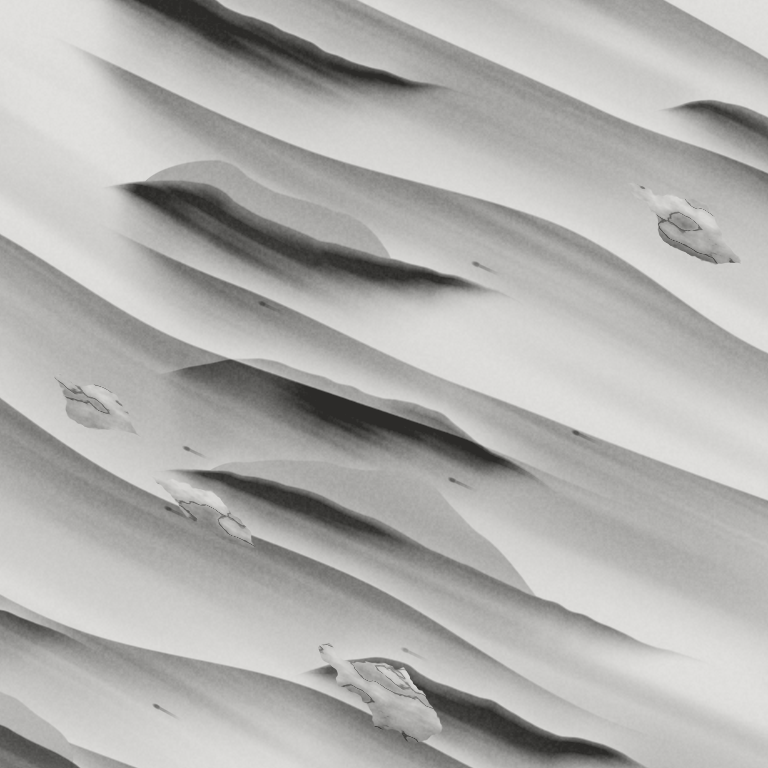
A WebGL 1 fragment shader for this texture:

```glsl
precision highp float;
// Wind-carved pale sand: slanting ledges with layered shadows, crumbled clods and fine grain.
uniform vec2 u_resolution;

float hash(vec2 p) {
  vec3 q = fract(p.xyx * 0.1031);
  q += dot(q, q.yzx + 33.33);
  return fract((q.x + q.y) * q.z);
}

float noise(vec2 p) {
  vec2 cell = floor(p), f = fract(p);
  f = f * f * (3.0 - 2.0 * f);
  return mix(mix(hash(cell), hash(cell + vec2(1.0, 0.0)), f.x),
             mix(hash(cell + vec2(0.0, 1.0)), hash(cell + 1.0), f.x), f.y);
}

float fbm(vec2 p) {
  float sum = 0.0, gain = 0.53;
  for (int i = 0; i < 4; i++) {
    sum += gain * noise(p);
    p = mat2(1.6, 1.2, -1.2, 1.6) * p + 7.3;
    gain *= 0.5;
  }
  return sum;
}

// Soft streaks drawn out along the wind.
float sandBase(vec2 w) {
  float broad = noise(vec2(w.x * 1.3, w.y * 8.0) + 20.0);
  float fine = noise(vec2(w.x * 1.8, w.y * 27.0) + 50.0);
  return 0.875 - 0.14 * smoothstep(0.4, 0.95, broad) - 0.08 * smoothstep(0.4, 1.0, fine);
}

// One ledge: a lit crest, sometimes a flat grey cap above, and a shadow fading below.
float addLedge(float tone, vec2 w, float id, float blur) {
  float r1 = hash(vec2(id, 3.0)), r2 = hash(vec2(id, 17.0)), r3 = hash(vec2(id, 41.0));
  bool sweeping = mod(id, 2.0) < 0.5;
  float level = 1.28 - (id + 0.6 * r1) * 0.083;
  float middle = level * 0.33 + (fract(id * 0.618 + 0.2) - 0.5) * 0.9;
  float span = sweeping ? 0.85 : mix(0.22, 0.42, r2);
  float along = w.x - middle;
  float t = along / span;
  float taper = smoothstep(-1.0, -0.5, t) * (1.0 - smoothstep(-0.25, 1.0, t));

  // The crest bends gently; short ledges have a drooping nose and a chipped rim.
  float crest = level + (r3 - 0.5) * 0.2 * along
    + 0.06 * (noise(vec2(w.x * 3.0, id * 5.0)) - 0.5);
  if (!sweeping) {
    float nose = max(-t - 0.45, 0.0) / 0.55;
    crest += 0.012 * (noise(vec2(w.x * 13.0, id * 9.0)) - 0.5)
      + 0.003 * (noise(vec2(w.x * 50.0, id * 3.0)) - 0.5) - 0.09 * nose * nose;
  }
  float below = crest - w.y;
  float under = smoothstep(-blur, blur, below);

  // Lit rim that hides the shadow of the ledge behind.
  float rim = (1.0 - under) * exp(min(below, 0.0) / 0.03) * smoothstep(0.0, 0.5, taper);
  tone = mix(tone, 0.86, 0.75 * rim);

  // Flat shaded cap with a rounded outline.
  if (r2 > 0.4 && !sweeping) {
    float head = (along + 0.25 * span) / (0.55 * span);
    float height = 0.06 * sqrt(max(1.0 - head * head, 0.0))
      * (0.4 + noise(vec2(w.x * 9.0, id)));
    float cap = (1.0 - under) * smoothstep(-blur, blur, height + below - 0.007)
      * smoothstep(0.0, 0.01, height);
    tone = mix(tone, 0.62 + 0.1 * noise(w * vec2(4.0, 30.0)), cap);
  }

  // Shadow: a soft veil with a dark hollow under the rim, cut by straight strata.
  float depth = (sweeping ? 0.08 : mix(0.07, 0.11, r1)) * taper + 0.001;
  float reach = max(below, 0.0) / depth;
  float hollow = smoothstep(0.0, 0.3, reach) * exp(-reach * reach * 3.5);
  float veil = exp(-pow(reach, 1.5));
  float layer = w.y + 0.08 * w.x * (r1 - 0.3);
  float strata = 0.65 * noise(vec2(w.x * 2.5, layer * 75.0 + id * 8.0))
    + 0.35 * noise(vec2(w.x * 4.0, layer * 170.0));
  float patchy = smoothstep(0.2, 0.7, noise(vec2(w.x * 4.0 + id * 3.7, id * 2.3)));
  float shade = sweeping ? 0.34 * veil * (0.7 + 0.6 * strata)
    : 0.4 * veil * (0.75 + 0.5 * strata) + 0.85 * hollow * patchy * (0.5 + 0.9 * strata);
  return tone * (1.0 - min(shade, 0.8) * under * smoothstep(0.0, 0.35, taper));
}

// Crumbled clods: angular broken crust with cracks and a shaded lower side.
float addClod(float tone, vec2 p, float id, float blur) {
  vec2 centre = vec2(fract(id * 0.618 + 0.27), fract(id * 0.381 + 0.33));
  vec2 q = p - centre;
  q = vec2(0.89 * q.x - 0.45 * q.y, 0.45 * q.x + 0.89 * q.y);
  float size = mix(0.04, 0.065, hash(vec2(id, 77.0)));
  float edge = abs(q.x) * 0.5 + abs(q.y + 0.15 * q.x) * 1.2
    - size * (0.35 + 1.0 * fbm(p * 26.0 + id));
  float relief = fbm(q * vec2(24.0, 60.0) + id);
  float crack = 1.0 - smoothstep(0.0, 0.05, abs(relief - 0.47));
  float rock = 0.66 + 4.0 * q.y + 0.45 * (relief - 0.5) - 0.24 * crack;
  return mix(tone, clamp(rock, 0.24, 0.84), 1.0 - smoothstep(-blur, blur, edge));
}

// Sparse pebbles, each with a faint wind tail.
float addPebbles(float tone, vec2 w) {
  vec2 cell = floor(w * 9.0);
  vec2 spot = 0.3 + 0.4 * vec2(hash(cell + 5.0), hash(cell + 61.0));
  vec2 q = (fract(w * 9.0) - spot) / 9.0;
  float present = step(0.93, hash(cell + 130.0));
  float stone = 1.0 - smoothstep(0.001, 0.004, length(q * vec2(0.5, 1.0)));
  float tail = smoothstep(0.0, 0.004, q.x) * (1.0 - smoothstep(0.004, 0.04, q.x))
    * (1.0 - smoothstep(0.0008, 0.003, abs(q.y)));
  return tone * (1.0 - present * max(0.45 * stone, 0.25 * tail));
}

void main() {
  float side = min(u_resolution.x, u_resolution.y);
  vec2 p = gl_FragCoord.xy / side;
  float blur = max(0.0018, 0.8 / side);

  // Wind frame: x runs down the slope to the right, y across the ridges.
  vec2 w = vec2(0.9 * p.x - 0.43 * p.y, 0.43 * p.x + 0.9 * p.y);
  w.y += 0.06 * (noise(w * vec2(2.2, 1.8) + 9.0) - 0.5);

  float tone = addPebbles(sandBase(w), w);
  for (int i = 0; i < 16; i++) tone = addLedge(tone, w, float(i), blur);
  for (int i = 0; i < 4; i++) tone = addClod(tone, p, float(i), blur);

  // Sand grain, stronger in the shade.
  float grain = noise(p * 460.0) + noise(p * 290.0 + 40.0) - 1.0;
  tone += grain * mix(0.04, 0.013, smoothstep(0.5, 0.85, tone));
  tone = clamp(tone, 0.17, 0.88);
  gl_FragColor = vec4(tone + vec3(0.003, 0.0, -0.009), 1.0);
}
```
